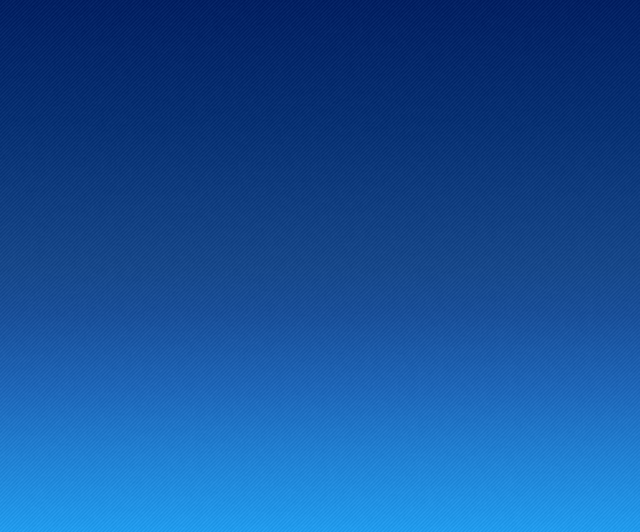
Give the GLSL for this background, as a Shadertoy shader.

```glsl
// Deep blue to azure vertical gradient with a faint fine diagonal weave.
#define STRIPES_PER_HEIGHT 142.0
#define STRIPE_STRENGTH 0.021
#define BROAD_STRIPE_STRENGTH 0.004
#define GRAIN_SCALE 210.0
#define GRAIN_STRENGTH 0.014
#define MOTTLE_SCALE 60.0
#define MOTTLE_STRENGTH 0.008

const float TAU = 6.283185;
const int STOPS = 8;

// Gradient heights, from the bottom edge to the top edge
const float stopHeight[STOPS] = float[](0.0, 0.14, 0.27, 0.41, 0.50, 0.59, 0.77, 1.0);

const vec3 stopColor[STOPS] = vec3[](
    vec3(0.13, 0.61, 0.93), vec3(0.13, 0.505, 0.825),
    vec3(0.12, 0.40, 0.72), vec3(0.10, 0.31, 0.60),
    vec3(0.09, 0.28, 0.54), vec3(0.07, 0.25, 0.51),
    vec3(0.03, 0.19, 0.45), vec3(0.01, 0.125, 0.385));

vec3 skyGradient(float height) {
    vec3 color = stopColor[0];
    for (int i = 1; i < STOPS; i++) {
        float blend = (height - stopHeight[i - 1]) / (stopHeight[i] - stopHeight[i - 1]);
        color = mix(color, stopColor[i], clamp(blend, 0.0, 1.0));
    }
    return color;
}

// Unit gradient vector for a lattice point
vec2 latticeGradient(vec2 cell) {
    vec3 p = fract(cell.xyx * vec3(0.1031, 0.1030, 0.0973));
    p += dot(p, p.yzx + 33.33);
    float angle = TAU * fract((p.x + p.y) * p.z);
    return vec2(cos(angle), sin(angle));
}

float gradientNoise(vec2 p) {
    vec2 cell = floor(p);
    vec2 f = p - cell;
    vec2 u = f * f * f * (f * (f * 6.0 - 15.0) + 10.0);
    float a = dot(latticeGradient(cell), f);
    float b = dot(latticeGradient(cell + vec2(1, 0)), f - vec2(1, 0));
    float c = dot(latticeGradient(cell + vec2(0, 1)), f - vec2(0, 1));
    float d = dot(latticeGradient(cell + vec2(1, 1)), f - vec2(1, 1));
    return mix(mix(a, b, u.x), mix(c, d, u.x), u.y);
}

void mainImage(out vec4 fragColor, in vec2 fragCoord) {
    vec2 uv = fragCoord / iResolution.y;
    vec3 color = skyGradient(uv.y);

    // Rising diagonal stripes, faded out where they are too fine to resolve
    float stripePixels = iResolution.y / STRIPES_PER_HEIGHT;
    float visible = smoothstep(1.5, 2.5, stripePixels);
    float phase = TAU * STRIPES_PER_HEIGHT * (uv.x - uv.y);
    color += STRIPE_STRENGTH * visible * cos(phase);
    color += BROAD_STRIPE_STRENGTH * cos(0.5 * phase);

    // Soft grain over a wider mottle
    color += GRAIN_STRENGTH * gradientNoise(uv * GRAIN_SCALE);
    color += MOTTLE_STRENGTH * gradientNoise(uv * MOTTLE_SCALE);

    fragColor = vec4(clamp(color, 0.0, 1.0), 1.0);
}
```
